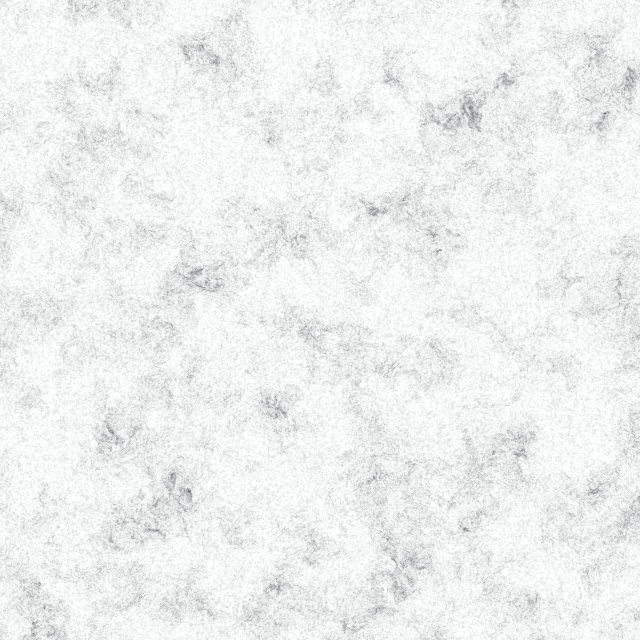
This texture is drawn by a Shadertoy shader. Its source:

```glsl
const vec3 PAPER = vec3(0.996, 1.002, 1.0);
const vec3 INK_ABSORB = vec3(1.0, 0.975, 0.965);
const float CLOUD_SCALE = 16.0;
const float CLOUD_GAIN = 0.74;
const float CLOUD_DEPTH = 0.048;
const float VEIN_SCALE = 18.0;
const float VEIN_WIDTH = 0.045;
const float VEIN_DEPTH = 0.032;
const float FIBRE_SCALE = 140.0;
const float FIBRE_DEPTH = 0.115;
const float GRAIN_SCALE = 430.0;
const float GRAIN_DEPTH = 0.115;
const float FLECK_DEPTH = 0.2;
const float WARP_SCALE = 15.0;
const float WARP_AMOUNT = 0.06;
const mat2 TURN = mat2(0.8, 0.6, -0.6, 0.8);

float hash(vec2 cell) {
    uvec2 k = uvec2(ivec2(cell)) * uvec2(1597u, 3813u);
    uint n = (k.x ^ k.y) * 747797u + k.x * 2891u;
    n = (n ^ (n >> 15)) * 277803u;
    n = (n ^ (n >> 13)) * 668265u;
    n ^= n >> 16;
    return float(n & 65535u) / 65535.0;
}

float noise(vec2 p) {
    vec2 cell = floor(p);
    vec2 f = fract(p);
    f = f * f * (3.0 - 2.0 * f);
    float low = mix(hash(cell), hash(cell + vec2(1, 0)), f.x);
    float high = mix(hash(cell + vec2(0, 1)), hash(cell + vec2(1, 1)), f.x);
    return mix(low, high, f.y);
}

// Normalised sum of rotated noise octaves.
float fbm(vec2 p, float gain) {
    float sum = 0.0, total = 0.0, weight = 1.0;
    for (int i = 0; i < 6; i++) {
        sum += weight * noise(p);
        total += weight;
        weight *= gain;
        p = TURN * p * 2.03 + 17.3;
    }
    return sum / total;
}

float ridge(float n) {
    return 1.0 - abs(2.0 * n - 1.0);
}

void mainImage(out vec4 fragColor, in vec2 fragCoord) {
    vec2 uv = fragCoord / iResolution.y;

    // Turbulent warp shared by all layers
    vec2 warp = vec2(fbm(uv * WARP_SCALE + 3.7, 0.6),
                     fbm(uv * WARP_SCALE + 41.2, 0.6)) - 0.5;
    vec2 p = uv + WARP_AMOUNT * warp;

    // Soft grey clouds with ragged borders
    float field = fbm(p * CLOUD_SCALE + 8.1, CLOUD_GAIN);
    float cloud = smoothstep(0.40, 0.70, field);

    // Wispy veins
    float veinField = fbm(p * VEIN_SCALE + 63.5, 0.6);
    float vein = 1.0 - smoothstep(0.0, VEIN_WIDTH, abs(veinField - 0.5));

    // Thin curled fibres, broken into short lengths
    vec2 fibrePos = (uv + 2.0 * WARP_AMOUNT * warp) * FIBRE_SCALE;
    float fibre = pow(ridge(noise(fibrePos + 5.0)), 4.0);
    fibre *= 2.0 * noise(TURN * fibrePos * 2.1);

    // Fine grain and small sparse dark flecks
    float grain = smoothstep(0.38, 0.95, noise(TURN * uv * GRAIN_SCALE + 29.0));
    float fleck = smoothstep(0.66, 0.80, field);
    fleck *= 0.3 + 1.4 * noise(p * FIBRE_SCALE * 1.8 + 77.0);

    float ink = CLOUD_DEPTH * cloud;
    ink += VEIN_DEPTH * vein * (0.5 + 0.6 * cloud);
    ink += FIBRE_DEPTH * fibre * (0.32 + 0.6 * cloud);
    ink += GRAIN_DEPTH * grain * (0.6 + 0.4 * cloud);
    ink += FLECK_DEPTH * fleck;

    fragColor = vec4(clamp(PAPER - INK_ABSORB * ink, 0.0, 1.0), 1.0);
}
```
